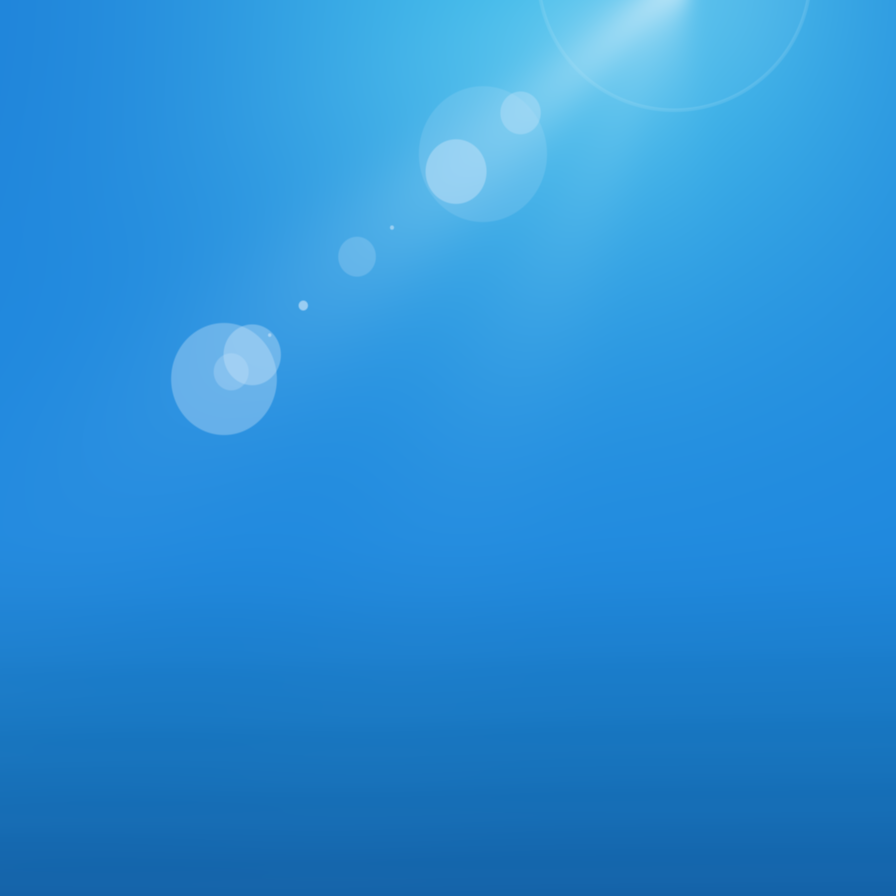
Reproduce this background procedurally as a three.js fragment shader.

```glsl
varying vec2 vUv;

const int DISC_COUNT = 10;
const float EDGE = 0.0013;

// Vertical water gradient from the deep floor to open blue
vec3 waterGradient(float height) {
  vec3 floorBlue = vec3(0.075, 0.37, 0.64);
  vec3 deepBlue = vec3(0.09, 0.46, 0.75);
  vec3 openBlue = vec3(0.12, 0.53, 0.87);
  vec3 upperBlue = vec3(0.11, 0.50, 0.85);
  vec3 color = mix(floorBlue, deepBlue, smoothstep(-0.08, 0.22, height));
  color = mix(color, openBlue, smoothstep(0.14, 0.42, height));
  return mix(color, upperBlue, smoothstep(0.5, 1.0, height));
}

float softGlow(vec2 p, vec2 center, vec2 size) {
  vec2 q = (p - center) / size;
  return exp(-dot(q, q));
}

// Light shaft that widens and fades away from its source
float lightRay(vec2 p, vec2 source, vec2 target, float width, float spread, float reach) {
  vec2 axis = normalize(target - source);
  vec2 offset = p - source;
  float along = max(dot(offset, axis), 0.0);
  float across = axis.x * offset.y - axis.y * offset.x;
  float q = across / (width + spread * along);
  return exp(-q * q - along / reach) * smoothstep(-0.02, 0.02, dot(offset, axis));
}

// Signed distance to a slightly tall disc
float discDistance(vec2 p, vec2 center, float radius, float tallness) {
  vec2 q = p - center;
  q.y /= tallness;
  return length(q) - radius;
}

float fillMask(float distanceToEdge) {
  return 1.0 - smoothstep(-EDGE, EDGE, distanceToEdge);
}

// Faint horizontal ripples in the deep water
float ripples(vec2 p) {
  float wave = sin(p.y * 95.0 + sin(p.x * 5.0) * 0.6);
  wave += 0.5 * sin(p.y * 173.0 - p.x * 3.0);
  return wave * (1.0 - smoothstep(0.15, 0.45, p.y));
}

vec3 addDiscs(vec3 color, vec2 p) {
  // Center x, center y, radius, opacity
  vec4 discs[DISC_COUNT];
  discs[0] = vec4(0.250, 0.577, 0.059, 0.36);
  discs[1] = vec4(0.2815, 0.604, 0.032, 0.38);
  discs[2] = vec4(0.258, 0.585, 0.0195, 0.28);
  discs[3] = vec4(0.3385, 0.659, 0.0052, 0.65);
  discs[4] = vec4(0.301, 0.626, 0.0018, 0.60);
  discs[5] = vec4(0.3985, 0.7135, 0.021, 0.23);
  discs[6] = vec4(0.4375, 0.746, 0.0022, 0.60);
  discs[7] = vec4(0.509, 0.8085, 0.034, 0.44);
  discs[8] = vec4(0.539, 0.828, 0.0715, 0.16);
  discs[9] = vec4(0.581, 0.874, 0.0225, 0.34);
  vec3 discColor = vec3(0.80, 0.90, 0.98);
  for (int i = 0; i < DISC_COUNT; i++) {
    float d = discDistance(p, discs[i].xy, discs[i].z, 1.06);
    color = mix(color, discColor, fillMask(d) * discs[i].w);
  }
  return color;
}

void main() {
  vec2 p = vUv;
  vec2 source = vec2(0.758, 1.02);
  vec3 cyan = vec3(0.27, 0.74, 0.92);
  vec3 paleLight = vec3(0.74, 0.90, 0.97);

  // Water and surface glow
  vec3 color = waterGradient(p.y) + 0.0025 * ripples(p);
  color = mix(color, cyan, softGlow(p, vec2(0.64, 1.0), vec2(0.42, 0.38)));
  color = mix(color, paleLight, 0.15 * softGlow(p, source, vec2(0.14, 0.12)));

  // Main shaft and weaker side shafts
  float mainRay = lightRay(p, source, vec2(0.25, 0.585), 0.018, 0.13, 0.32);
  float leftRay = lightRay(p, source, vec2(0.42, 0.895), 0.02, 0.16, 0.22);
  float lowerRay = lightRay(p, source, vec2(0.55, 0.55), 0.018, 0.15, 0.25);
  float downRay = lightRay(p, source, vec2(0.748, 0.75), 0.015, 0.12, 0.12);
  color = mix(color, paleLight, 0.75 * mainRay);
  color = mix(color, paleLight, 0.26 * leftRay);
  color = mix(color, paleLight, 0.38 * lowerRay);
  color = mix(color, paleLight, 0.20 * downRay);

  // Halo around the source
  float halo = discDistance(p, vec2(0.7526, 1.029), 0.152, 1.0);
  float haloRim = 1.0 - smoothstep(0.0008, 0.0032, abs(halo));
  color = mix(color, paleLight, 0.06 * fillMask(halo) + 0.16 * haloRim);

  color = addDiscs(color, p);
  gl_FragColor = vec4(color, 1.0);
}
```
